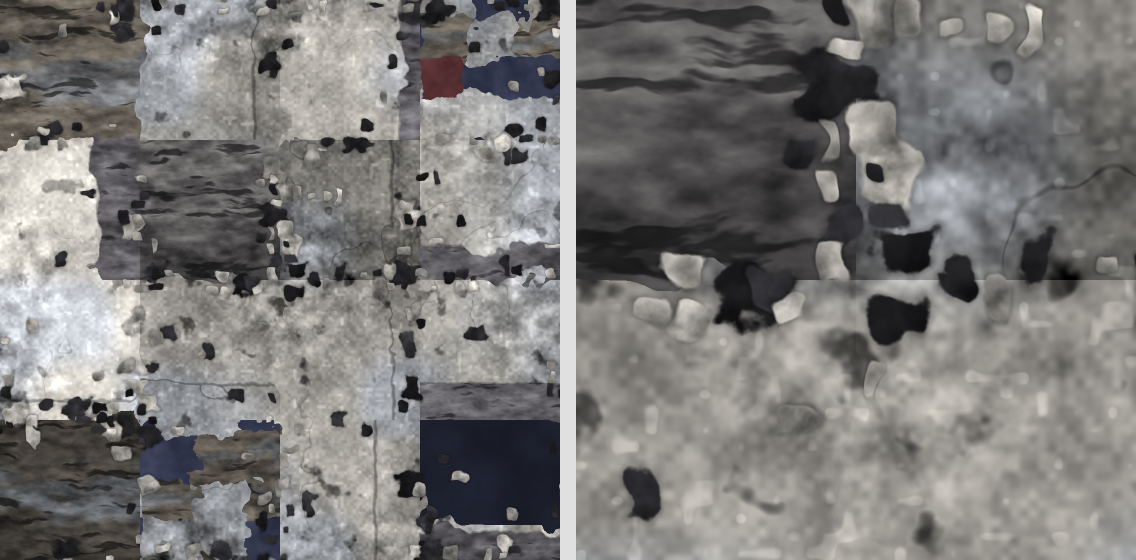
Left, the full canvas; right, a detail of the centre.
A WebGL 1 fragment shader for this texture:

```glsl
precision highp float;
// Patchwork of weathered concrete slabs, layered rock, dark hollows and rubble.
uniform vec2 u_resolution;

#define TILES 4.0
#define RAGGEDNESS 0.4
#define MOTTLE 0.36
#define GRAIN 0.13
#define CRACK_WIDTH 0.007
#define CHIP_DENSITY 0.42
#define WARM vec3(1.02, 1.00, 0.96)
#define COOL vec3(0.98, 1.00, 1.03)
#define ROCK_BROWN vec3(0.41, 0.385, 0.35)
#define ROCK_BLUE vec3(0.43, 0.46, 0.50)
#define NAVY vec3(0.11, 0.12, 0.17)
#define SOOT vec3(0.12, 0.12, 0.13)

float hash(vec2 p) {
  return fract(sin(dot(p, vec2(127.1, 311.7))) * 43758.5453);
}

float noise(vec2 p) {
  vec2 i = floor(p), f = fract(p);
  f = f * f * (3.0 - 2.0 * f);
  return mix(mix(hash(i), hash(i + vec2(1, 0)), f.x),
             mix(hash(i + vec2(0, 1)), hash(i + vec2(1, 1)), f.x), f.y);
}

float fbm(vec2 p) {
  float sum = 0.0, amp = 0.53;
  for (int i = 0; i < 4; i++) {
    sum += amp * noise(p);
    p = mat2(1.62, 1.22, -1.22, 1.62) * p + 17.3;
    amp *= 0.5;
  }
  return sum;
}

// Mottled concrete with grit, pale flecks and hairline cracks
vec3 concrete(vec2 p, float tone) {
  float stain = fbm(p * 9.0), grit = fbm(p * 38.0), grain = noise(p * 180.0);
  float rough = smoothstep(0.45, 0.7, noise(p * 4.0 + 9.0));
  float v = tone + MOTTLE * (stain - 0.5) + GRAIN * (grain - 0.5);
  v += (0.22 + 0.4 * rough) * (grit - 0.5);
  v += 0.10 * smoothstep(0.78, 0.92, noise(p * 95.0 + 5.0));
  v -= 0.30 * smoothstep(0.68, 0.8, fbm(p * 24.0 + 60.0));
  float crack = 1.0 - smoothstep(0.0, CRACK_WIDTH, abs(fbm(p * 6.0 + 31.0) - 0.5));
  v -= 0.12 * crack * smoothstep(0.5, 0.75, noise(p * 11.0));
  return v * mix(WARM, COOL, smoothstep(0.4, 0.75, noise(p * 7.0 + 70.0)));
}

// Flaky rock in horizontal layers, with a bluish seam across the middle
vec3 strata(vec2 p, float localY, vec3 tint) {
  vec2 bent = p + vec2(0.0, 0.03 * fbm(p * 16.0));
  float layer = fbm(bent * vec2(9.0, 36.0));
  float flake = fbm(p * vec2(42.0, 80.0) + 8.0);
  float seam = smoothstep(0.2, 0.05, abs(localY - 0.48 + 0.5 * (layer - 0.5)));
  vec3 c = mix(tint, ROCK_BLUE, seam * 0.6);
  c *= 0.95 + 0.8 * (layer - 0.5) + 0.95 * (flake - 0.5);
  float slot = fbm(bent * vec2(14.0, 70.0) + 4.0) + 0.25 * (flake - 0.5);
  return c * (1.0 - 0.55 * smoothstep(0.62, 0.74, slot));
}

vec3 hollow(vec2 p) {
  return NAVY * (0.75 + 0.5 * fbm(p * 14.0));
}

// Small broken pieces of every material
vec3 fragments(vec2 p, vec2 local) {
  vec2 g = local * vec2(2.6, 3.4) + 0.3 * (vec2(fbm(p * 40.0), fbm(p * 40.0 + 50.0)) - 0.5);
  float pick = hash(floor(g) + floor(p * TILES) * 7.0);
  if (pick < 0.15) return hollow(p) * 1.7 + 0.12 * (fbm(p * 45.0) - 0.4);
  if (pick < 0.36) return strata(p, fract(g.y), ROCK_BROWN);
  if (pick < 0.40) return vec3(0.38, 0.21, 0.22) * (0.6 + 0.7 * fbm(p * 30.0));
  return concrete(p, 0.44 + 0.22 * pick);
}

// One tile: a scrambled rank chooses its material, a seam splits off a strip
vec3 tile(vec2 p, vec2 q) {
  vec2 id = floor(q), local = fract(q);
  float rank = mod(7.0 * id.x + 4.0 * id.y, 16.0);
  if (rank < 0.5) return strata(p, local.y, ROCK_BROWN * 0.68);
  if (abs(rank - 12.0) < 0.5) return strata(p, local.y, ROCK_BROWN);
  if (abs(rank - 15.0) < 0.5)
    return strata(p, 0.0, vec3(0.38, 0.37, 0.37) * (0.75 + 0.4 * local.y));
  if (rank < 1.5 || abs(rank - 7.0) < 0.5) return fragments(p, local);
  if (abs(rank - 5.0) < 0.5 && local.y > 0.25) return hollow(p);
  float tone = 0.62 + 0.08 * hash(id + 3.0);
  if (mod(rank, 4.0) < 0.5) tone = 0.80;
  if (abs(rank - 6.0) < 0.5) tone = 0.45;
  float wobble = 0.04 * (fbm(p * 40.0) - 0.5);
  float split = 0.12 + 0.2 * hash(id + 11.0);
  float gap = (hash(id + 23.0) > 0.5 ? local.y : 1.0 - local.x) - split + wobble;
  if (gap < 0.0 && hash(id + 37.0) > 0.75) return strata(p, 0.0, vec3(0.40, 0.39, 0.41));
  vec3 c = concrete(p, tone - 0.05 * step(gap, 0.0));
  return c * (1.0 - 0.3 * smoothstep(0.018, 0.004, abs(gap)));
}

// Rough chips and pits, gathered along the tile borders
vec3 chips(vec3 base, vec2 p, float scale) {
  vec2 g = p * scale + 0.4 * (vec2(noise(p * 60.0), noise(p * 60.0 + 20.0)) - 0.5);
  float grit = fbm(p * 65.0);
  for (int y = -1; y <= 1; y++) for (int x = -1; x <= 1; x++) {
    vec2 cell = floor(g) + vec2(x, y);
    vec2 center = cell + 0.2 + 0.6 * vec2(hash(cell + scale), hash(cell + 5.0 + scale));
    vec2 edge = abs(fract(center / scale * TILES + 0.5) - 0.5);
    float chance = mix(0.012, CHIP_DENSITY, smoothstep(0.16, 0.04, min(edge.x, edge.y)));
    chance *= smoothstep(0.3, 0.65, noise(center / scale * 8.0 + 13.0));
    if (hash(cell + 9.0 + scale) > chance) continue;
    vec2 size = 0.2 + 0.35 * vec2(hash(cell + 14.0), hash(cell + 19.0));
    vec2 d = (g - center) / size;
    float r = pow(dot(d * d, d * d), 0.25) + 0.9 * (grit - 0.5);
    float pale = hash(cell + 27.0);
    vec3 c = pale < 0.5 ? SOOT * (0.7 + 1.8 * pale) : WARM * (0.22 + 0.5 * pale);
    c *= 0.4 + 1.2 * grit + 0.1 * clamp(d.y, -1.0, 1.0);
    base *= 1.0 - 0.2 * smoothstep(1.5, 0.9, r);
    base = mix(base, c, smoothstep(1.12, 0.88, r));
  }
  return base;
}

vec3 wall(vec2 p) {
  float loose = smoothstep(0.6, 0.75, noise(p * 14.0 + 3.0));
  vec2 shift = vec2(fbm(p * 19.0), fbm(p * 19.0 + 40.0)) - 0.5;
  vec2 q = clamp(p * TILES + RAGGEDNESS * loose * shift, 0.0, TILES - 0.001);
  return chips(chips(tile(p, q), p, 24.0), p, 42.0);
}

void main() {
  // Four samples per pixel smooth the edges
  vec3 sum = vec3(0.0);
  for (int i = 0; i < 4; i++) {
    vec2 offset = vec2(mod(float(i), 2.0), floor(float(i) / 2.0)) * 0.5 - 0.25;
    sum += wall((gl_FragCoord.xy + offset) / u_resolution);
  }
  gl_FragColor = vec4(clamp(sum * 0.25, 0.0, 1.0), 1.0);
}
```
